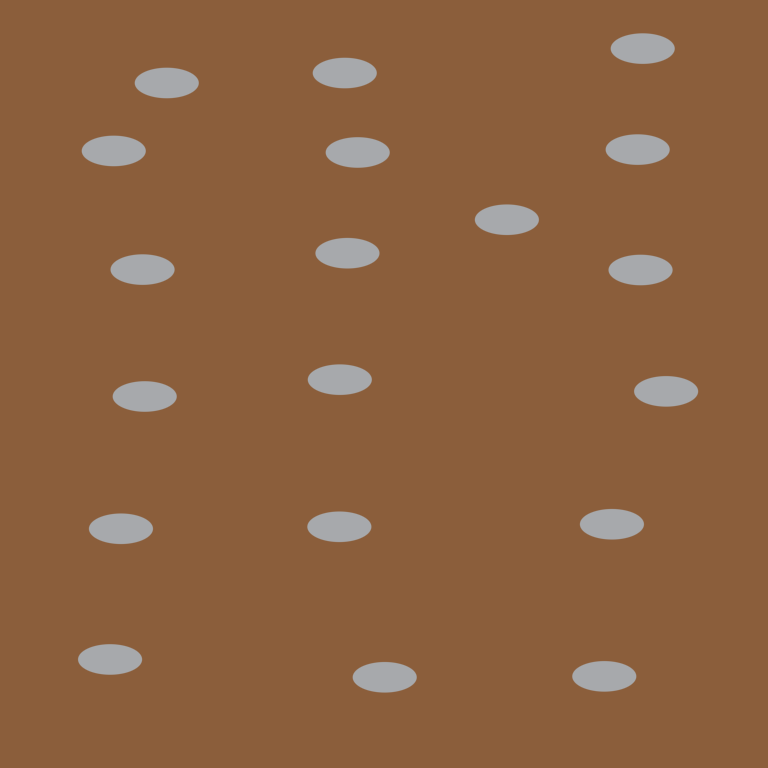
Reproduce this pattern procedurally as a three.js fragment shader.

```glsl
// Flat grey oval pebbles scattered on plain brown ground, denser towards the top.
varying vec2 vUv;

vec2 hash2(vec2 p) {
  vec2 q = vec2(dot(p, vec2(127.1, 311.7)), dot(p, vec2(269.5, 183.3)));
  return fract(sin(q) * 43758.5453);
}

// Approximate signed distance to an upright ellipse with the given radii
float ellipseDistance(vec2 p, vec2 radii) {
  float k = length(p / radii);
  return k * (k - 1.0) / max(length(p / (radii * radii)), 1e-4);
}

void main() {
  vec3 ground = vec3(0.545, 0.369, 0.231);
  vec3 pebble = vec3(0.655, 0.663, 0.675);

  // Jittered grid of three columns by six rows, plus one pebble in a gap
  float nearest = 1.0;
  for (int i = 0; i < 19; i++) {
    float n = float(i);
    bool inGap = i == 18;
    vec2 cell = inGap ? vec2(1.5, 3.5) : vec2(mod(n, 3.0), floor(n / 3.0));
    vec2 jitter = inGap ? vec2(0.0) : (hash2(cell + 3.0) - 0.5) * vec2(0.12, 0.06);

    // Rows crowd together towards the top
    float rowHeight = mix(0.12, 0.91, pow(cell.y / 5.0, 0.8));
    vec2 center = vec2(0.18 + 0.32 * cell.x, rowHeight) + jitter;
    nearest = min(nearest, ellipseDistance(vUv - center, vec2(0.0417, 0.0199)));
  }

  // Crisp edge, smoothed over about one thousandth of the canvas
  float cover = 1.0 - smoothstep(-0.001, 0.001, nearest);
  gl_FragColor = vec4(mix(ground, pebble, cover), 1.0);
}
```
